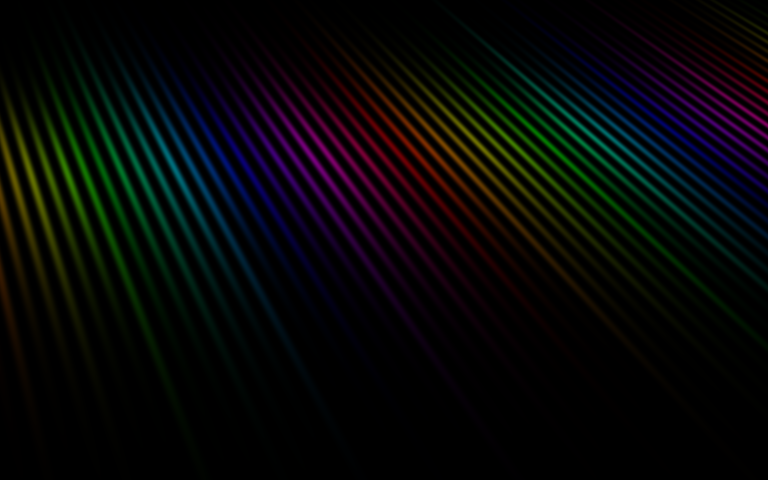
A Shadertoy shader for this background:

```glsl
#define SOURCE vec2(-0.406, 2.135)  // point where all rays meet
#define RAY_STEP 0.0255             // slope between neighbouring rays
#define RAY_PHASE 0.314             // slope of ray number zero
#define HUE_START 0.30              // slope where the spectrum is yellow
#define HUE_PERIOD 0.675            // slope span of one full spectrum
#define HUE_BEND 0.02               // hurries the hue through blue
#define PEAK_HEIGHT 0.625
#define PEAK_TILT 0.07
#define BRIGHTNESS 0.5
#define RISE vec2(0.11, 0.18)       // shortest and longest upper fade
#define FALL vec2(0.12, 0.27)       // shortest and longest lower fade

const float TAU = 6.2831853;

float hash(float n) {
    return fract(sin(n * 12.9898 + 4.1) * 43758.55);
}

vec3 spectrum(float hue) {
    vec3 wheel = abs(fract(hue + vec3(0.0, 2.0, 1.0) / 3.0) * 6.0 - 3.0);
    return clamp(wheel - 1.0, 0.0, 1.0);
}

void mainImage(out vec4 fragColor, in vec2 fragCoord) {
    vec2 p = fragCoord / iResolution.y;

    // Fan coordinates: equal slope steps give evenly spaced rays
    float slope = (p.x - SOURCE.x) / (SOURCE.y - p.y);
    float ray = (slope - RAY_PHASE) / RAY_STEP;
    float id = floor(ray + 0.5);

    // Soft cross section, black between rays
    float stripe = pow(0.5 + 0.5 * cos(TAU * ray), 1.8);

    // Every third ray reaches further; the rest vary at random
    float reach = 0.4 * hash(id) + 0.3 + 0.3 * cos(TAU * id / 3.0);
    float riseLength = mix(RISE.x, RISE.y, hash(id + 31.0));
    float fallLength = mix(FALL.x, FALL.y, reach);

    // Fade along the ray, away from a slightly tilted bright band
    float above = p.y - PEAK_HEIGHT - PEAK_TILT * p.x;
    float upperFade = exp(-pow(max(above, 0.0) / riseLength, 2.0));
    float lowerFade = exp(-pow(max(-above, 0.0) / fallLength, 1.4));
    float strength = mix(0.75, 1.0, hash(id + 67.0));

    // Hue runs across the fan, starting at yellow
    float turn = (slope - HUE_START) / HUE_PERIOD;
    float hue = turn + 1.0 / 6.0 + HUE_BEND * (1.0 - cos(TAU * turn));
    vec3 color = spectrum(hue) * stripe * upperFade * lowerFade;
    fragColor = vec4(color * strength * BRIGHTNESS, 1.0);
}
```
